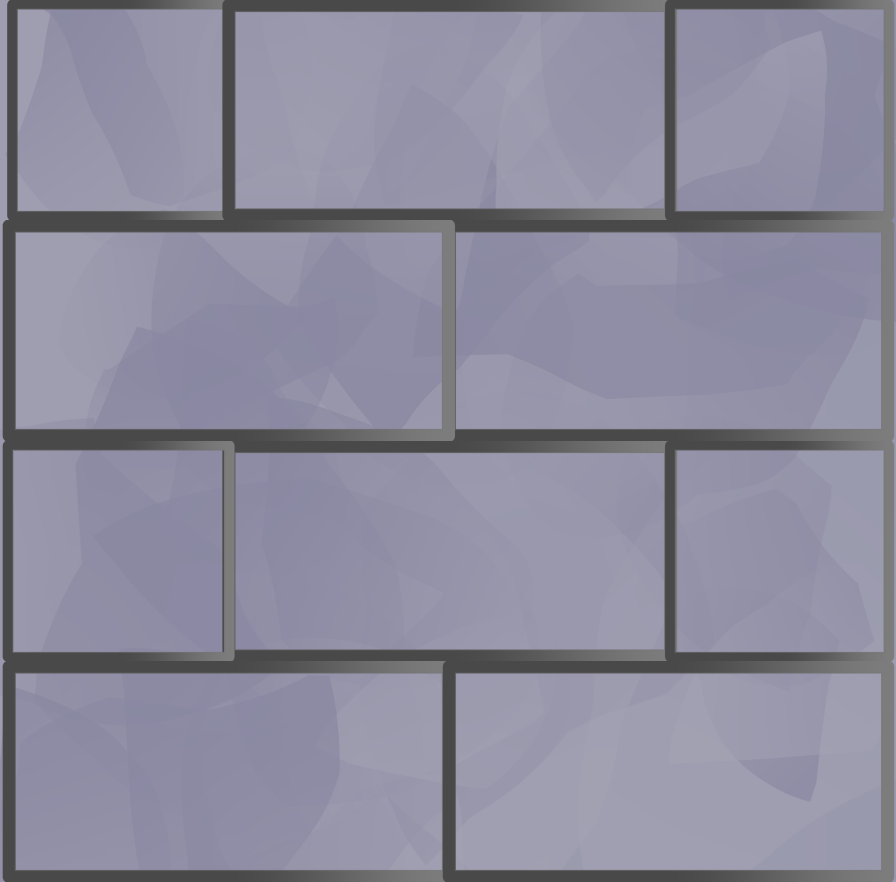
Give the GLSL for this pattern, as a Shadertoy shader.

```glsl
// Running-bond wall of lilac stone slabs with bevelled grey frames.

float hash(vec2 p) {
    return fract(sin(dot(p, vec2(127.1, 311.7))) * 43758.5453);
}

// Linear interpolation keeps the faceted look of chipped stone.
float facetNoise(vec2 p) {
    vec2 i = floor(p), f = fract(p);
    return mix(mix(hash(i), hash(i + vec2(1, 0)), f.x),
               mix(hash(i + vec2(0, 1)), hash(i + vec2(1, 1)), f.x), f.y);
}

float roundBox(vec2 q, vec2 halfSize, float radius) {
    vec2 d = abs(q) - halfSize + radius;
    return length(max(d, 0.0)) + min(max(d.x, d.y), 0.0) - radius;
}

// Translucent overlapping shards, each a clipped disc fading to one side.
vec3 stone(vec2 p, float height, float px) {
    vec3 col = mix(vec3(0.625, 0.62, 0.69), vec3(0.60, 0.60, 0.68), p.x);
    for (int i = 0; i < 44; i++) {
        float id = float(i);
        vec2 center = vec2(hash(vec2(id, 1.0)), hash(vec2(id, 2.0)) * height);
        float angle = 6.2832 * hash(vec2(id, 3.0));
        float radius = mix(0.11, 0.28, hash(vec2(id, 4.0)));
        float c = cos(angle), s = sin(angle);

        vec2 q = mat2(c, -s, s, c) * (p - center);
        q += 0.045 * (facetNoise(p * 9.0 + id * 7.3) - 0.5);
        float disc = length(q * vec2(0.8, 1.25)) - radius;
        float cut = q.x * 0.8 + q.y * 0.6 - radius * 0.45;
        float shard = 1.0 - smoothstep(-px, px, max(disc, cut));

        float fade = clamp(0.65 + 0.5 * q.x / radius, 0.1, 1.0);
        bool pale = hash(vec2(id, 5.0)) > 0.78;
        vec3 tint = pale ? vec3(0.645, 0.64, 0.705) : vec3(0.537, 0.53, 0.632);
        col = mix(col, tint, shard * fade * (pale ? 0.55 : 0.68));
    }
    return col;
}

// Frame of one slab: dark on the left, lighter toward the right end.
vec3 drawFrame(vec3 col, vec2 q, vec2 halfSize, float px) {
    float stroke = halfSize.x < 0.13 ? 0.0118 : 0.0146;
    vec2 inner = abs(q) - halfSize + stroke;
    float inside = max(inner.x, inner.y);
    float outside = roundBox(q, halfSize, 0.007);
    float mask = smoothstep(-px, px, inside) * (1.0 - smoothstep(-px, px, outside));

    float along = q.x / halfSize.x * 0.5 + 0.5;
    float shade = mix(0.285, 0.49, smoothstep(0.48, 1.02, along));
    float rim = 1.0 - smoothstep(0.0, 0.002, inside);
    shade = mix(shade, 0.45, 0.5 * rim);
    return mix(col, vec3(shade, shade, shade * 1.005), mask);
}

void mainImage(out vec4 fragColor, in vec2 fragCoord) {
    vec2 p = fragCoord / iResolution.x;
    float height = iResolution.y / iResolution.x;
    float px = 0.75 / iResolution.x;
    vec3 col = stone(p, height, px);

    // Four courses, counted from the top, alternating three and two slabs.
    float course = height / 4.0;
    int row = int(clamp(floor((height - p.y) / course), 0.0, 3.0));
    float midY = height - (float(row) + 0.5) * course;
    bool three = row % 2 == 0;
    int count = three ? 3 : 2;
    bool middleRow = row == 1 || row == 2;

    for (int i = 0; i < 3; i++) {
        if (i >= count) break;
        // In the middle courses the first slab overlaps the second.
        int slab = middleRow && i < 2 ? 1 - i : i;
        float left = three ? (slab == 1 ? 0.255 : 0.749) : 0.501;
        float right = three ? (slab == 0 ? 0.255 : 0.749) : 0.501;
        left = slab == 0 ? (row == 0 ? 0.008 : 0.003) : left - 0.0068;
        right = slab == count - 1 ? 0.998 : right + 0.0068;

        // Frames of neighbouring courses touch, closing the seam.
        vec2 q = p - vec2(0.5 * (left + right), midY);
        vec2 halfSize = vec2(0.5 * (right - left), 0.5 * course + 0.0012);
        col = drawFrame(col, q, halfSize, px);
    }
    fragColor = vec4(col, 1.0);
}
```
